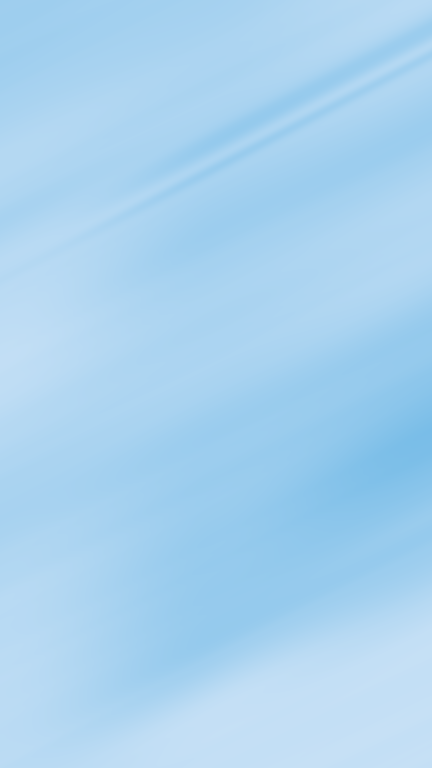
A Shadertoy shader for this background:

```glsl
// Soft sky-blue backdrop of diagonal brushed bands with one thin bright crease.
// Brightness profiles across the diagonal are blended from left to right,
// then layered sines add faint brush marks and a ramp gives the colour.

// Smooth bump of height 1 around a centre.
float bell(float s, float centre, float width) {
    float d = (s - centre) / width;
    return exp(-d * d);
}

// Brightness across the bands at the left edge.
float leftProfile(float s) {
    return 0.73 - 0.07 * bell(s, 0.34, 0.10) + 0.03 * bell(s, 0.52, 0.07)
         - 0.07 * bell(s, 0.715, 0.04) - 0.11 * smoothstep(0.72, 0.95, s);
}

// Brightness across the bands at the centre.
float middleProfile(float s) {
    return 0.77 - 0.185 * smoothstep(-0.08, 0.03, s)
         + 0.025 * smoothstep(0.05, 0.30, s) + 0.06 * smoothstep(0.29, 0.38, s)
         - 0.055 * bell(s, 0.555, 0.05) - 0.03 * smoothstep(0.78, 0.90, s);
}

// Brightness across the bands at the right edge, with the deep blue pool.
float rightProfile(float s) {
    return 0.77 - 0.18 * smoothstep(-0.14, 0.02, s)
         - 0.11 * bell(s, 0.14, 0.07) + 0.02 * bell(s, 0.035, 0.014)
         + 0.11 * smoothstep(0.28, 0.37, s) - 0.09 * bell(s, 0.54, 0.055)
         + 0.02 * smoothstep(0.67, 0.72, s);
}

// Bright crease with a shadow on each side, stronger to the right.
float crease(float s, float across) {
    float strength = smoothstep(0.1, 0.55, across);
    return 0.025 * bell(s, 0.647, 0.008) * smoothstep(0.0, 0.4, across)
         - 0.09 * bell(s, 0.669, 0.017) * strength
         - (0.02 + 0.05 * strength) * bell(s, 0.634, 0.008);
}

// Faint brush marks running along the diagonal.
float brushMarks(float s, float across) {
    float marks = 0.0;
    float frequency = 70.0;
    float amplitude = 0.004;
    for (int i = 0; i < 3; i++) {
        marks += amplitude * sin(frequency * s + 3.0 * across + 2.0 * sin(0.37 * frequency * s));
        frequency *= 1.9;
        amplitude *= 0.55;
    }
    return marks;
}

void mainImage(out vec4 fragColor, in vec2 fragCoord) {
    vec2 uv = fragCoord / iResolution.xy;
    float s = uv.y - 0.295 * uv.x;

    // Broad bands, blended across the canvas.
    float tone = mix(leftProfile(s), middleProfile(s), smoothstep(0.0, 0.5, uv.x));
    tone = mix(tone, rightProfile(s), smoothstep(0.5, 1.0, uv.x));

    // Finer detail.
    tone += crease(s, uv.x) + brushMarks(s, uv.x);

    // Colour ramp from deep to pale blue.
    vec3 deepBlue = vec3(0.46, 0.735, 0.905);
    vec3 paleBlue = vec3(0.79, 0.885, 0.965);
    vec3 colour = mix(deepBlue, paleBlue, clamp((tone - 0.46) / 0.33, 0.0, 1.0));
    fragColor = vec4(colour, 1.0);
}
```
